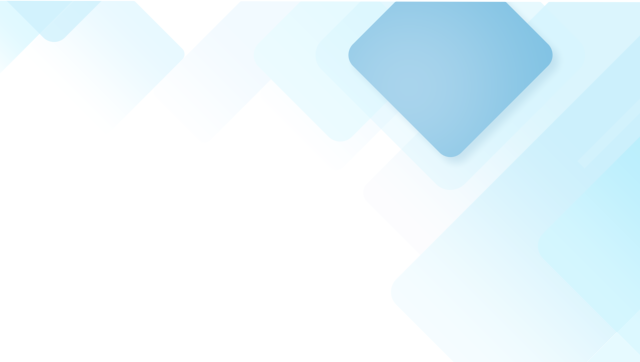
Reproduce this background procedurally as a WebGL 1 fragment shader.

```glsl
precision highp float;

uniform vec2 u_resolution;

const vec3 WHITE = vec3(1.0);
const vec3 MIST = vec3(0.95, 0.98, 1.0);
const vec3 ICE = vec3(0.88, 0.975, 1.0);
const vec3 SKY = vec3(0.80, 0.94, 0.988);
const vec3 AQUA = vec3(0.73, 0.935, 0.99);
const vec3 BLUE_LIGHT = vec3(0.66, 0.83, 0.925);
const vec3 BLUE_DEEP = vec3(0.50, 0.76, 0.89);
const vec3 SHADOW = vec3(0.64, 0.79, 0.87);

// Signed distance to a rounded box given by its limits on the diagonal axes
float panelDistance(vec2 diag, vec2 low, vec2 high, float radius) {
  vec2 q = abs(diag - 0.5 * (low + high)) - 0.5 * (high - low) + radius;
  float d = length(max(q, 0.0)) + min(max(q.x, q.y), 0.0) - radius;
  return d * 0.70711;
}

float panel(vec2 diag, vec2 low, vec2 high, float radius, float blur) {
  return 1.0 - smoothstep(-blur, blur, panelDistance(diag, low, high, radius));
}

vec3 layer(vec3 base, vec3 tint, float alpha) {
  return mix(base, tint, clamp(alpha, 0.0, 1.0));
}

void main() {
  // Height units from the top left; x falls to the right, y rises to the right
  vec2 p = vec2(gl_FragCoord.x, u_resolution.y - gl_FragCoord.y) / u_resolution.y;
  vec2 diag = vec2(p.x + p.y, p.x - p.y);
  float aa = 0.8 / u_resolution.y;
  float rise = diag.y;
  vec3 color = WHITE;

  // Pale panels at the upper left
  float pale = panel(diag, vec2(0.668, 0.161), vec2(0.968, 1.5), 0.03, aa);
  color = layer(color, MIST, pale * smoothstep(0.05, 0.6, rise));
  float left = panel(diag, vec2(0.207, -0.092), vec2(0.668, 0.369), 0.03, aa);
  color = layer(color, vec3(0.91, 0.975, 1.0), left * smoothstep(-0.12, 0.35, rise));
  float corner = panel(diag, vec2(-1.0), vec2(0.203, 1.0), 0.0, aa);
  color = layer(color, ICE, corner * smoothstep(-0.3, 0.0, rise));
  float tip = panel(diag, vec2(-0.2, 0.016), vec2(0.283, 0.5), 0.06, aa);
  color = layer(color, SKY, 0.7 * tip);

  // Faint and icy diamonds in the middle
  float faint = panel(diag, vec2(0.968, 0.445), vec2(1.41, 1.3), 0.04, aa);
  color = layer(color, MIST, 0.75 * faint * smoothstep(0.35, 0.8, rise));
  float icy = panel(diag, vec2(0.834, 0.53), vec2(1.35, 1.046), 0.065, aa);
  vec3 icyTint = mix(vec3(0.925, 0.985, 1.0), vec3(0.90, 0.98, 1.0), smoothstep(0.5, 1.0, rise));
  color = layer(color, icyTint, icy);

  // Broad bands rising to the right
  float band = panel(diag, vec2(1.521, 0.456), vec2(2.1, 3.0), 0.05, aa);
  vec3 bandTint = mix(vec3(0.99, 0.99, 0.997), vec3(0.86, 0.962, 0.993), smoothstep(0.45, 1.3, rise));
  color = layer(color, bandTint, band);
  float halo = panel(diag, vec2(1.0, 0.696), vec2(1.792, 1.488), 0.08, aa);
  color = layer(color, vec3(0.84, 0.96, 0.995), halo * mix(0.35, 0.6, smoothstep(0.65, 1.1, rise)));
  float slab = panel(diag, vec2(1.866, 0.253), vec2(2.622, 3.0), 0.07, aa);
  vec3 slabTint = mix(vec3(0.96, 0.99, 1.0), SKY, smoothstep(0.25, 1.25, rise));
  color = layer(color, slabTint, slab);
  float streak = panel(diag, vec2(2.04, 1.15), vec2(2.08, 3.0), 0.0, aa);
  color = layer(color, WHITE, 0.12 * streak);

  // Lower right corner and aqua diamond at the right edge
  float foot = panel(diag, vec2(2.622, 0.3), vec2(3.2, 0.786), 0.0, aa);
  color = layer(color, vec3(0.90, 0.98, 1.0), foot);
  float aqua = panel(diag, vec2(2.145, 0.786), vec2(3.2, 1.9), 0.07, aa);
  vec3 aquaTint = mix(vec3(0.83, 0.965, 0.998), AQUA, smoothstep(0.8, 1.4, rise));
  float beyond = smoothstep(2.622 - aa, 2.622 + aa, diag.x);
  color = layer(color, aquaTint, aqua * mix(0.95, 0.8, beyond));

  // Main blue diamond with its soft shadow
  vec2 blueLow = vec2(1.097, 0.793);
  vec2 blueHigh = vec2(1.696, 1.392);
  float shade = panel(diag - vec2(0.03, 0.0), blueLow, blueHigh, 0.06, 0.02);
  color = layer(color, SHADOW, 0.42 * shade);
  float glow = smoothstep(0.0, 0.48, distance(p, vec2(1.13, 0.24)));
  float blue = panel(diag, blueLow, blueHigh, 0.06, aa);
  color = layer(color, mix(BLUE_LIGHT, BLUE_DEEP, glow), blue);

  // Thin white rim along the top
  float rim = 0.002 + 0.0022 * p.x;
  color = layer(color, WHITE, 1.0 - smoothstep(rim - aa, rim + aa, p.y));

  gl_FragColor = vec4(color, 1.0);
}
```
